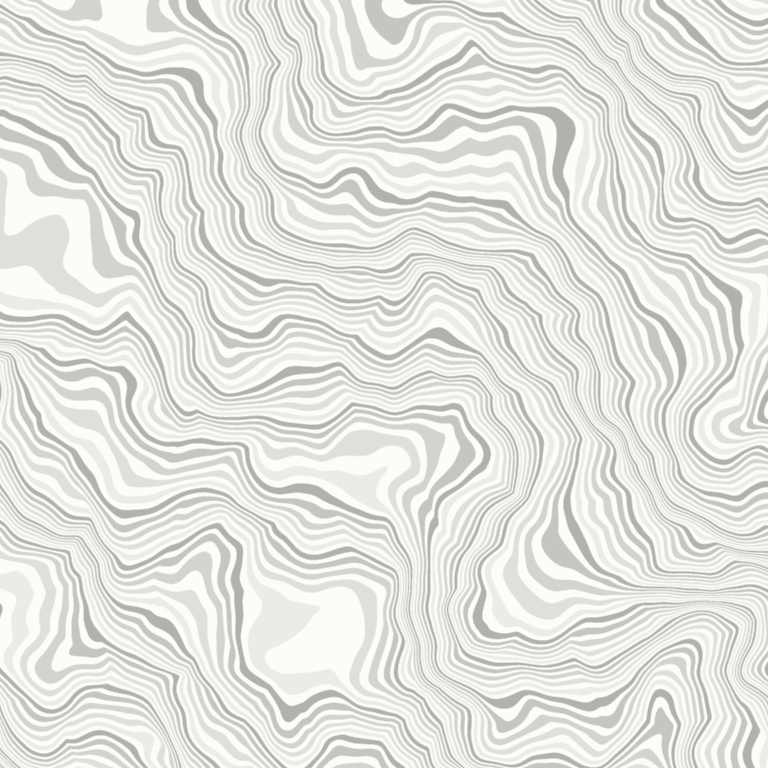
This pattern is drawn by a WebGL 1 fragment shader. Its source:

```glsl
precision highp float;
// Marbled paper: folded contour bands in grey, fading from dark to pale, on warm white.

uniform vec2 u_resolution;

const vec3 PAPER = vec3(0.988, 0.988, 0.974);
const vec3 DARK_BAND = vec3(0.70, 0.70, 0.68);
const vec3 PALE_BAND = vec3(0.925, 0.922, 0.91);

const float BANDS_PER_UNIT = 84.0;
const float BANDS_PER_CYCLE = 5.0;
const float FADE_CURVE = 0.8;
const float DARK_WIDTH = 0.58;           // share of a band pitch that is inked
const float PALE_WIDTH = 0.50;

const vec2 DRIFT = vec2(-0.62, -0.70);   // general direction across the bands
// Each warp has a scale and a strength; the shift is strength / scale.
const float FOLD_SCALE = 3.3;
const float FOLD_STRENGTH = 0.85;
const float BEND_SCALE = 6.0;
const float BEND_STRENGTH = 0.55;
const float CREASE_SCALE = 9.0;
const float CREASE_STRENGTH = 0.42;
const float CREASE_ROUNDING = 0.025;
const float RIPPLE_SCALE = 20.0;
const float RIPPLE_STRENGTH = 0.22;

const int SUBSAMPLES = 5;                // per axis, for smooth edges
const float FILTER_WIDTH = 1.6;

vec2 randomDirection(vec2 cell) {
  vec3 h = fract(cell.xyx * vec3(0.1031, 0.1030, 0.0973));
  h += dot(h, h.yzx + 33.33);
  float angle = 6.28318 * fract((h.x + h.y) * h.z);
  return vec2(cos(angle), sin(angle));
}

float gradientNoise(vec2 p) {
  vec2 cell = floor(p);
  vec2 f = p - cell;
  vec2 s = f * f * f * (f * (f * 6.0 - 15.0) + 10.0);
  vec2 e = vec2(1.0, 0.0);
  float a = dot(randomDirection(cell), f);
  float b = dot(randomDirection(cell + e.xy), f - e.xy);
  float c = dot(randomDirection(cell + e.yx), f - e.yx);
  float d = dot(randomDirection(cell + e.xx), f - e.xx);
  return mix(mix(a, b, s.x), mix(c, d, s.x), s.y);
}

vec2 noisePair(vec2 p) {
  return vec2(gradientNoise(p + 17.3), gradientNoise(p + vec2(71.9, 43.1)));
}

// Height whose contours are the bands, measured in band pitches.
// Chained warps of a plain slope fold the bands without leaving flat pools.
float bandHeight(vec2 p) {
  vec2 q = p + RIPPLE_STRENGTH / RIPPLE_SCALE * noisePair(p * RIPPLE_SCALE);

  // Rounded absolute noise gives sharp kinks.
  vec2 crease = noisePair(q * CREASE_SCALE + 3.1);
  crease = sqrt(crease * crease + CREASE_ROUNDING * CREASE_ROUNDING);
  q += CREASE_STRENGTH / CREASE_SCALE * crease;

  q += BEND_STRENGTH / BEND_SCALE * noisePair(q * BEND_SCALE + 29.4);
  q += FOLD_STRENGTH / FOLD_SCALE * noisePair(q * FOLD_SCALE + 5.7);
  return dot(q, DRIFT) * BANDS_PER_UNIT;
}

vec3 bandColor(float height) {
  float rank = mod(floor(height), BANDS_PER_CYCLE) / (BANDS_PER_CYCLE - 1.0);
  float inkWidth = mix(DARK_WIDTH, PALE_WIDTH, rank);
  vec3 ink = mix(DARK_BAND, PALE_BAND, pow(rank, FADE_CURVE));
  return mix(PAPER, ink, step(abs(fract(height) - 0.5), 0.5 * inkWidth));
}

void main() {
  float pixel = 1.0 / min(u_resolution.x, u_resolution.y);
  vec2 p = gl_FragCoord.xy * pixel;

  // Local slope of the height across one pixel.
  float height = bandHeight(p);
  vec2 slope = vec2(bandHeight(p + vec2(pixel, 0.0)),
                    bandHeight(p + vec2(0.0, pixel))) - height;

  // Average the bands over the pixel footprint.
  vec3 sum = vec3(0.0);
  float count = float(SUBSAMPLES);
  for (int j = 0; j < SUBSAMPLES; j++) {
    for (int i = 0; i < SUBSAMPLES; i++) {
      vec2 offset = (vec2(float(i), float(j)) + 0.5) / count - 0.5;
      sum += bandColor(height + dot(slope, offset * FILTER_WIDTH));
    }
  }
  gl_FragColor = vec4(sum / (count * count), 1.0);
}
```
